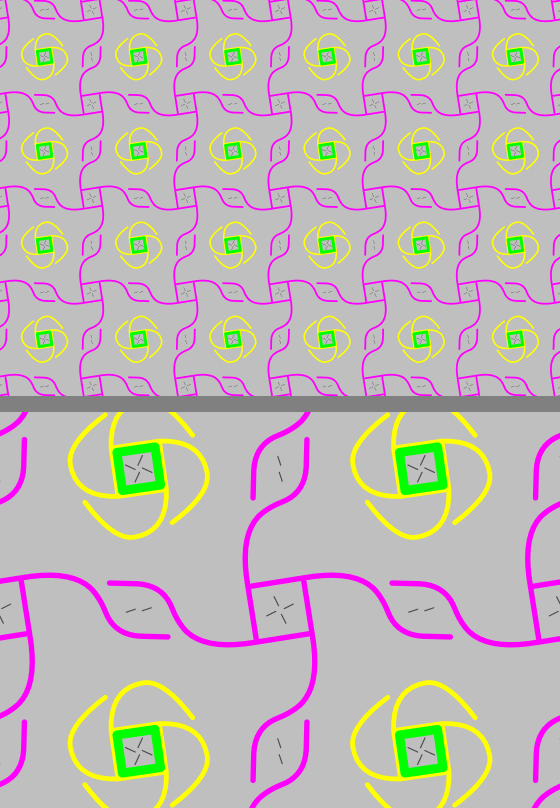
Top: the whole. Bottom: its middle third, enlarged.
Reproduce this pattern procedurally as a Shadertoy shader.

```glsl
// Square lattice of interlocking magenta S-curves around yellow pinwheels with green squares
#define ROWS 4.205          // repeats down the canvas
#define PERIOD 194.0        // lattice units per repeat
#define MAGENTA_WIDTH 3.7
#define YELLOW_WIDTH 3.3
#define GREEN_WIDTH 6.2
#define MARK_WIDTH 0.8
#define GREEN_HALF 13.2     // half side of the green square
#define TILT 0.144          // tilt of the green square, radians
#define CURVE_STEPS 9

const vec3 GREY = vec3(0.75);
const vec3 MARK_GREY = vec3(0.3);

float segmentDist(vec2 p, vec2 a, vec2 b) {
    vec2 pa = p - a, ba = b - a;
    return length(pa - ba * clamp(dot(pa, ba) / dot(ba, ba), 0.0, 1.0));
}

// Distance to a quadratic Bezier curve, walked as short chords
float curveDist(vec2 p, vec2 a, vec2 control, vec2 b) {
    float d = 1e5;
    vec2 last = a;
    for (int i = 1; i <= CURVE_STEPS; i++) {
        float t = float(i) / float(CURVE_STEPS);
        vec2 next = mix(mix(a, control, t), mix(control, b, t), t);
        d = min(d, segmentDist(p, last, next));
        last = next;
    }
    return d;
}

// One side of the magenta square and the S-curve that leaves it
float magentaArm(vec2 p) {
    float d = segmentDist(p, vec2(-22, -16), vec2(16, -22));
    d = min(d, curveDist(p, vec2(16, -22), vec2(50, -28), vec2(64, -15)));
    d = min(d, curveDist(p, vec2(64, -15), vec2(70, -9), vec2(74, 1)));
    d = min(d, curveDist(p, vec2(74, 1), vec2(80, 17), vec2(98, 18)));
    return min(d, segmentDist(p, vec2(98, 18), vec2(117, 18.5)));
}

// One petal, starting along a side of the green square
float yellowArm(vec2 p) {
    float d = segmentDist(p, vec2(-19, -14.2), vec2(14.2, -19));
    d = min(d, curveDist(p, vec2(14.2, -19), vec2(43, -20), vec2(47, 3)));
    return min(d, curveDist(p, vec2(47, 3), vec2(49.5, 17), vec2(23, 37)));
}

// Outline of the tilted square
float squareOutline(vec2 p) {
    float c = cos(TILT), s = sin(TILT);
    vec2 q = abs(mat2(c, s, -s, c) * p) - GREEN_HALF;
    return abs(length(max(q, 0.0)) + min(max(q.x, q.y), 0.0));
}

// Box-filtered coverage of a stroke, so thin strokes fade evenly
float stroke(float d, float width, float pixel) {
    float h = 0.5 * width;
    return clamp(0.5 + (h - d) / pixel, 0.0, 1.0)
         - clamp(0.5 - (h + d) / pixel, 0.0, 1.0);
}

vec2 wrapCell(vec2 p) {
    return mod(p + 0.5 * PERIOD, PERIOD) - 0.5 * PERIOD;
}

void mainImage(out vec4 fragColor, in vec2 fragCoord) {
    // Lattice units, centred, with y pointing down
    float pixel = ROWS * PERIOD / iResolution.y;
    vec2 p = (fragCoord - 0.5 * iResolution.xy) * vec2(1, -1) * pixel;

    vec2 knot = wrapCell(p);
    vec2 flower = wrapCell(p + 0.5 * PERIOD);
    float green = squareOutline(flower);
    float magenta = 1e5, yellow = 1e5, marks = 1e5;

    // Four quarter turns of each motif
    for (int i = 0; i < 4; i++) {
        // Shifted window keeps the arm whole across the cell border
        vec2 arm = vec2(mod(knot.x + 40.0, PERIOD) - 40.0, knot.y);
        magenta = min(magenta, magentaArm(arm));
        yellow = min(yellow, yellowArm(flower));

        // Fine dashes at the rotation centres
        marks = min(marks, segmentDist(arm, vec2(3, -1), vec2(9, -4)));
        marks = min(marks, segmentDist(arm, vec2(99.5, 0.5), vec2(105.5, -1.5)));
        marks = min(marks, segmentDist(flower, vec2(2.5, -0.5), vec2(9, 2.5)));

        knot = vec2(-knot.y, knot.x);
        flower = vec2(-flower.y, flower.x);
    }

    // Layers from back to front
    vec3 color = mix(GREY, MARK_GREY, stroke(marks, MARK_WIDTH, pixel));
    color = mix(color, vec3(1, 0, 1), stroke(magenta, MAGENTA_WIDTH, pixel));
    color = mix(color, vec3(1, 1, 0), stroke(yellow, YELLOW_WIDTH, pixel));
    color = mix(color, vec3(0, 1, 0), stroke(green, GREEN_WIDTH, pixel));
    fragColor = vec4(color, 1.0);
}
```
